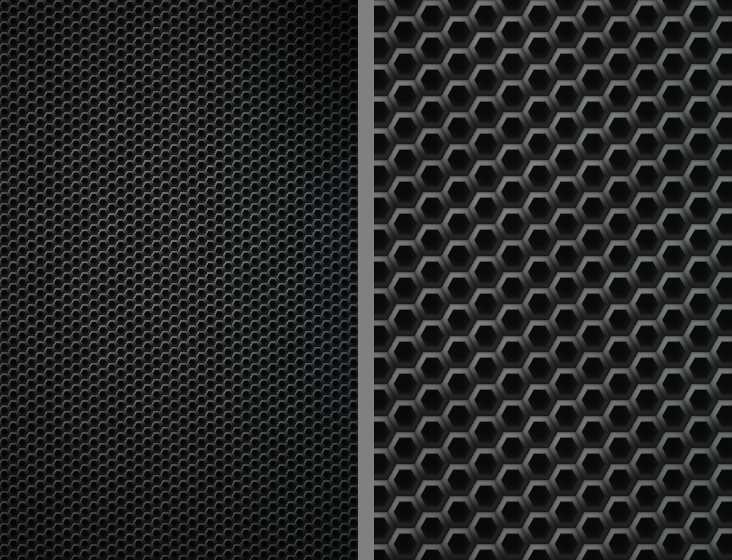
Left: the whole. Right: its middle third, enlarged.
Reproduce this pattern procedurally as a Shadertoy shader.

```glsl
// Dark metal mesh of bevelled flat-topped hexagonal holes under a soft, uneven light.

const float COLUMNS = 40.0;
const float ROWS = 52.5;
const vec2 LATTICE = vec2(1.7320508, 1.0);  // two columns by one row
const float HOLE_RADIUS = 0.325;
const float CELL_RADIUS = 0.5;

// Offset from the nearest centre of a staggered hexagonal lattice.
vec2 hexOffset(vec2 p, vec2 lattice) {
    vec2 a = mod(p + 0.5 * lattice, lattice) - 0.5 * lattice;
    vec2 b = mod(p, lattice) - 0.5 * lattice;
    return dot(a, a) < dot(b, b) ? a : b;
}

// Distance measure whose level sets are flat-topped hexagons.
float hexRadius(vec2 p) {
    p = abs(p);
    return max(p.y, dot(p, vec2(0.8660254, 0.5)));
}

// Layered sines for slow wear across the sheet.
float layeredSines(vec2 p) {
    return 0.5 * sin(p.x * 1.3 + 1.7 * sin(p.y * 0.8))
         + 0.3 * sin(p.y * 2.1 - p.x * 0.9)
         + 0.2 * sin(p.x * 4.7 + p.y * 3.9);
}

// Brightness of one cell: recessed hole, lit bevel and dark outer seam.
float meshCell(vec2 q, float blur) {
    float radius = hexRadius(q);
    vec2 facing = q / max(length(q), 0.001);
    float lit = smoothstep(-0.55, 1.0, dot(facing, vec2(-0.5, 0.866)));
    float wall = smoothstep(HOLE_RADIUS - blur, HOLE_RADIUS + blur, radius);
    float seam = smoothstep(CELL_RADIUS - 0.06 - blur, CELL_RADIUS + blur, radius);
    float bevel = mix(0.13, 0.45, lit) * (1.0 - 0.4 * seam);
    float hole = 0.035 + 0.035 * smoothstep(0.1, 0.32, radius) * (1.0 - lit);
    return mix(hole, bevel, wall);
}

// Broad glow that fades to the borders, most of all at the upper right.
float sheetLight(vec2 uv, float wear) {
    float glow = exp(-dot((uv - vec2(0.47, 0.57)) * vec2(1.15, 1.5),
                          (uv - vec2(0.47, 0.57)) * vec2(1.15, 1.5)) * 1.5);
    float corner = 1.0 - smoothstep(0.0, 0.45, length(uv - vec2(1.0)));
    return (0.36 + 0.7 * glow) * (1.0 - 0.5 * corner) * (1.0 + 0.07 * wear);
}

void mainImage(out vec4 fragColor, in vec2 fragCoord) {
    vec2 uv = fragCoord / iResolution.xy;

    // Lattice space: one unit is the vertical pitch.
    vec2 p = vec2((uv.x * COLUMNS - 0.5) * 0.5 * LATTICE.x, uv.y * ROWS);
    vec2 q = hexOffset(p, LATTICE);
    float blur = 0.65 * ROWS / iResolution.y;
    float metal = meshCell(q, blur);

    // One wear value per cell.
    float wear = layeredSines((p - q) * 0.7);
    float light = sheetLight(uv, wear);

    // Neutral grey turning cooler towards the right.
    vec3 tint = mix(vec3(0.98, 1.01, 0.99), vec3(0.92, 1.0, 1.05),
                    smoothstep(0.45, 1.0, uv.x));
    fragColor = vec4(metal * light * tint, 1.0);
}
```
